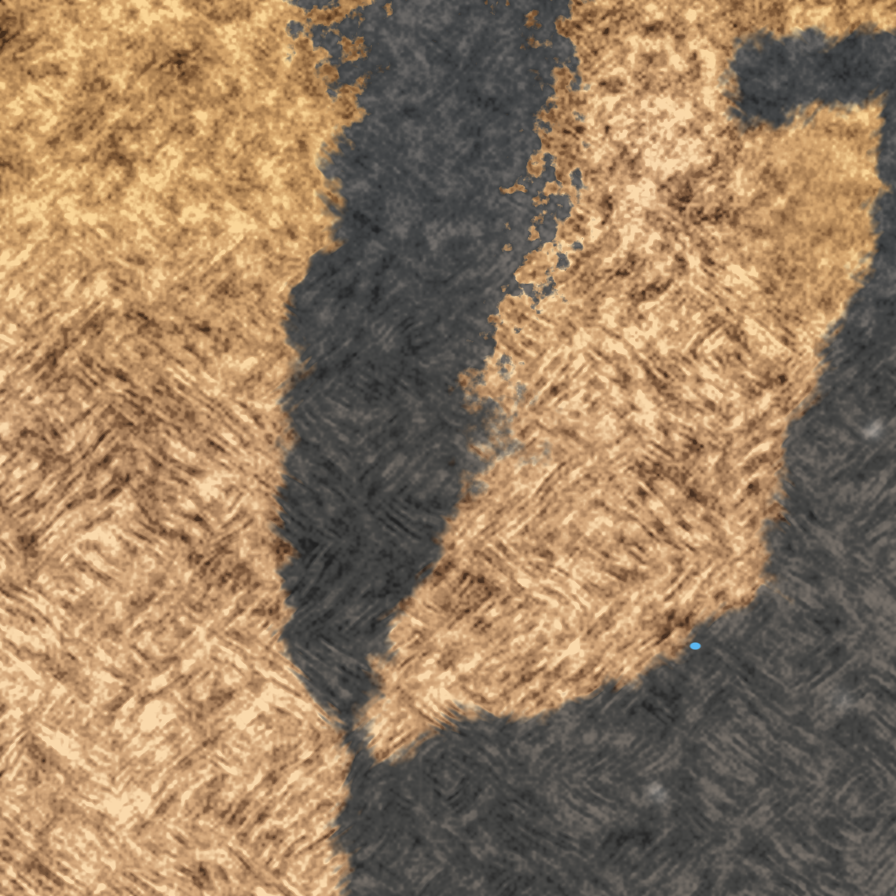
Reproduce this texture procedurally as a WebGL 1 fragment shader.

```glsl
precision highp float;
// Dry grass seen from above, crossed by a ragged shadow band and a curved shade.
uniform vec2 u_resolution;

const vec3 SOIL = vec3(0.28, 0.19, 0.13);
const vec3 UMBER = vec3(0.49, 0.35, 0.24);
const vec3 STRAW = vec3(0.68, 0.52, 0.375);
const vec3 TAN = vec3(0.83, 0.655, 0.48);
const vec3 CREAM = vec3(0.98, 0.85, 0.67);
const vec3 SHADE_DEEP = vec3(0.13, 0.13, 0.13);
const vec3 SHADE_MID = vec3(0.265, 0.265, 0.26);
const vec3 SHADE_PALE = vec3(0.47, 0.44, 0.41);
const vec3 CHIP_BLUE = vec3(0.36, 0.72, 0.95);
const float EDGE_SOFT = 0.011;
const float EDGE_RAGGED = 0.045;
const float GRASS_CONTRAST = 1.75;
const float CLUMP_FREQ = 62.0;
const float STRAND_FREQ = 210.0;

float hash(vec2 p) {
  vec3 q = fract(vec3(p.xyx) * 0.1031);
  q += dot(q, q.yzx + 33.33);
  return fract((q.x + q.y) * q.z);
}

float noise(vec2 p) {
  vec2 i = floor(p), f = fract(p);
  f = f * f * (3.0 - 2.0 * f);
  return mix(mix(hash(i), hash(i + vec2(1.0, 0.0)), f.x),
             mix(hash(i + vec2(0.0, 1.0)), hash(i + 1.0), f.x), f.y);
}

float fbm(vec2 p) {
  float sum = 0.0, amp = 0.53;
  for (int i = 0; i < 4; i++) {
    sum += amp * noise(p);
    p = mat2(1.6, 1.2, -1.2, 1.6) * p + 17.3;
    amp *= 0.5;
  }
  return sum;
}

// Noise stretched along one direction, bent by a slow warp
float strands(vec2 p, float angle) {
  float c = cos(angle), s = sin(angle);
  vec2 bend = 0.012 * vec2(noise(p * 24.0), noise(p * 24.0 + 40.0));
  vec2 q = mat2(c, -s, s, c) * (p + bend);
  return noise(q * vec2(0.22, 1.0) * STRAND_FREQ + 70.0);
}

float spot(vec2 p, vec2 center, vec2 radius) {
  vec2 q = (p - center) / radius;
  return exp(-dot(q, q));
}

float ramp(float a, float b, float x) { return smoothstep(a, b, x); }

// Positive inside shade; p.y runs downward from the top edge
float shadeField(vec2 p) {
  float d = p.y;
  float left = 0.345 + 0.035 * ramp(0.05, 0.13, d) - 0.015 * ramp(0.13, 0.20, d)
             - 0.035 * ramp(0.26, 0.34, d) - 0.014 * ramp(0.35, 0.52, d)
             + 0.066 * ramp(0.70, 0.85, d);
  float right = 0.637 - 0.115 * ramp(0.22, 0.48, d) - 0.11 * ramp(0.50, 0.80, d);
  float outer = 0.978 - 0.115 * ramp(0.20, 0.60, d);
  float lower = 0.845 - 0.048 * ramp(0.43, 0.52, p.x) - 0.15 * ramp(0.58, 0.92, p.x);
  float band = min(p.x - left, right - p.x);
  float side = min(p.x - outer, d - 0.09);
  float base = min(d - lower, p.x - left);
  vec2 box = abs(p - vec2(0.96, 0.085 - 0.12 * (p.x - 0.9))) - vec2(0.12, 0.022);
  float corner = 0.022 - length(max(box, 0.0)) - min(max(box.x, box.y), 0.0);
  return max(max(band, side), max(base, corner));
}

void main() {
  vec2 uv = gl_FragCoord.xy / u_resolution;
  vec2 p = vec2(uv.x, 1.0 - uv.y);

  // Regions with their own texture
  float upper = 1.0 - ramp(0.25, 0.55, p.y + 0.08 * noise(p * 7.0));
  float stony = spot(p, vec2(0.73, 0.20), vec2(0.15, 0.22));
  float furry = spot(p, vec2(0.90, 0.22), vec2(0.075, 0.10));
  float mottled = max(spot(p, vec2(0.48, 0.0), vec2(0.17, 0.13)),
                      spot(p, vec2(0.59, 0.30), vec2(0.08, 0.22)));
  float penumbra = spot(p, vec2(0.61, 0.48), vec2(0.09, 0.06));

  // Grass: broad patches, clumps, crossing strands and grain
  float broad = fbm(p * 8.0);
  float clump = fbm(p * CLUMP_FREQ);
  float turn = smoothstep(0.3, 0.7, noise(p * 19.0 + 9.0));
  float blades = mix(strands(p, 0.65), strands(p, -0.75), turn);
  blades = mix(blades, strands(p, -1.05), furry);
  float grain = noise(p * 245.0);
  float detail = mix(0.5 * clump + 0.5 * blades, 0.75 * clump + 0.25 * blades, upper);
  detail = mix(detail, grain, 0.22) - 0.5;
  float tone = 0.63 + GRASS_CONTRAST * (1.0 + 0.4 * stony - 0.4 * furry) * detail;
  tone += 0.45 * (broad - 0.5) + 0.05 * stony;
  tone += 0.13 * spot(p, vec2(0.06, 0.76), vec2(0.16, 0.14));
  tone -= 0.10 * spot(p, vec2(0.16, 0.50), vec2(0.12, 0.07));
  float gaps = spot(p, vec2(0.20, 0.07), vec2(0.035, 0.03))
             + spot(p, vec2(0.0, 0.04), vec2(0.035, 0.03))
             + spot(p, vec2(0.0, 0.18), vec2(0.025, 0.02))
             + spot(p, vec2(0.76, 0.22), vec2(0.022, 0.03));
  tone -= 0.65 * gaps * smoothstep(0.3, 0.6, clump);
  tone += 0.40 * spot(p, vec2(0.18, 0.80), vec2(0.017, 0.015));

  vec3 lit = mix(SOIL, UMBER, ramp(0.0, 0.25, tone));
  lit = mix(lit, STRAW, ramp(0.22, 0.50, tone));
  lit = mix(lit, TAN, ramp(0.45, 0.75, tone));
  lit = mix(lit, CREAM, ramp(0.70, 1.05, tone));
  lit *= mix(vec3(1.0), vec3(1.0, 0.98, 0.87), upper * (1.0 - stony));

  // Shade: darkest in the band, paler toward the lower right
  float pale = ramp(0.45, 0.85, p.x) * ramp(0.25, 0.55, p.y);
  float dim = 0.43 + 1.15 * detail + 0.3 * (broad - 0.5) + 0.15 * pale + 0.12 * mottled;
  vec3 shade = mix(SHADE_DEEP, SHADE_MID, ramp(0.0, 0.45, dim));
  shade = mix(shade, SHADE_PALE, ramp(0.38, 0.95, dim));
  shade *= mix(vec3(1.0), vec3(0.97, 1.0, 1.04), upper);
  float glints = spot(p, vec2(0.94, 0.78), vec2(0.012)) + spot(p, vec2(0.733, 0.886), vec2(0.011))
               + spot(p, vec2(0.974, 0.48), vec2(0.012));
  shade += 0.22 * glints * clump;

  // Ragged boundary with stray lit tufts
  float field = shadeField(p) + EDGE_RAGGED * (fbm(p * 34.0) - 0.5);
  field += 0.022 * (blades - 0.5) + mottled * (0.34 * (clump - 0.5) - 0.025);
  field += 0.055 * penumbra;
  float soft = EDGE_SOFT + 0.03 * penumbra + 0.012 * mottled;
  vec3 color = mix(lit, shade, smoothstep(-soft, soft, field));

  // Small bright chip at the rim of the shade
  float chip = length((p - vec2(0.776, 0.721)) * vec2(0.8, 1.2));
  color = mix(color, CHIP_BLUE, 1.0 - smoothstep(0.0035, 0.006, chip));
  gl_FragColor = vec4(clamp(color, 0.0, 1.0), 1.0);
}
```
